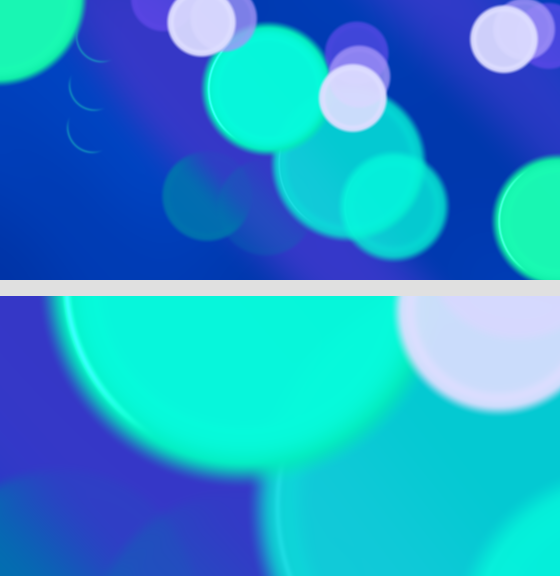
Top: the whole. Bottom: its middle third, enlarged.
Give the GLSL for this background, as a WebGL 1 fragment shader.

```glsl
precision highp float;

uniform vec2 u_resolution;

const float PI = 3.14159;

vec2 hash2(float n) {
    vec3 q = fract(vec3(n) * vec3(0.1031, 0.1030, 0.0973));
    q += dot(q, q.yzx + 33.33);
    return fract((q.xx + q.yz) * q.zy);
}

float valueNoise(vec2 p) {
    vec2 cell = floor(p);
    vec2 f = p - cell;
    f = f * f * (3.0 - 2.0 * f);
    float n = cell.x + cell.y * 57.0;
    float low = mix(hash2(n).x, hash2(n + 1.0).x, f.x);
    float high = mix(hash2(n + 57.0).x, hash2(n + 58.0).x, f.x);
    return mix(low, high, f.y);
}

// Bell-shaped line around a given radius
float ring(float dist, float radius, float width) {
    float x = (dist - radius) / width;
    return exp(-x * x);
}

// Soft translucent disc, slightly denser near its rim
vec3 paintDisc(vec3 base, vec2 q, float radius, float blur, vec3 tint, float alpha) {
    float dist = length(q);
    float body = 1.0 - smoothstep(radius - blur, radius + blur, dist);
    float rim = ring(dist, radius - 2.0 * blur, blur);
    return mix(base, tint, body * min(alpha * (1.0 + 0.08 * rim), 1.0));
}

// Blue field with broad violet bands falling to the right
vec3 backdrop(vec2 p) {
    float along = dot(p, vec2(0.66, -0.75));
    float across = dot(p, vec2(0.75, 0.66));
    float drift = valueNoise(vec2(along * 1.1, across * 2.2) + 7.0);
    float glow = valueNoise(vec2(along * 1.4, across * 3.0) + 21.0);
    float band = 0.5 + 0.5 * cos(2.0 * PI * (across - 0.95) / 0.9);
    float violet = smoothstep(0.25, 1.1, band + 0.6 * (drift - 0.5));
    violet *= smoothstep(0.4, 0.9, across);
    vec3 blue = mix(vec3(0.0, 0.19, 0.63), vec3(0.0, 0.27, 0.77), glow);
    return mix(blue, vec3(0.26, 0.22, 0.81), 0.8 * violet);
}

// Dim half-lit discs, fading toward the upper right
vec3 paintDimDiscs(vec3 color, vec2 p, float aspect) {
    for (int n = 0; n < 2; n++) {
        float i = float(n);
        vec2 q = p - vec2((0.37 + 0.105 * i) * aspect, 0.30 - 0.04 * i);
        float fade = 1.0 - smoothstep(-0.03, 0.11, dot(q, vec2(0.75, 0.66)));
        float alpha = mix(0.85, 0.3, i) * mix(0.12, 1.0, fade);
        color = paintDisc(color, q, 0.16 + 0.012 * i, 0.01, vec3(0.0, 0.46, 0.68), alpha);
    }
    return color;
}

// Thin stray crescents of light
vec3 paintCrescents(vec3 color, vec2 p, float aspect) {
    for (int n = 0; n < 3; n++) {
        float i = float(n);
        vec2 center = vec2((0.185 - 0.01 * i) * aspect, 0.86 - 0.15 * i);
        vec2 q = p - center - 0.03 * (hash2(i + 3.0) - 0.5);
        float side = smoothstep(0.3, 0.9, dot(normalize(q + 1e-4), vec2(-0.7, -0.7)));
        color = mix(color, vec3(0.1, 0.7, 0.75), 0.5 * side * ring(length(q), 0.09, 0.005));
    }
    return color;
}

// Large aqua discs gathered along a falling diagonal, front ones last
vec3 paintAquaDiscs(vec3 color, vec2 p, float aspect) {
    for (int n = 0; n < 5; n++) {
        float i = 4.0 - float(n);
        float u = i * 0.5 - 1.0;
        float bulge = 1.0 - u * u;
        vec2 center = vec2(0.5 + 0.5 * u * mix(1.0, u * u, 0.75) + 0.12 * bulge,
                           0.6 - 0.4 * u - 0.17 * bulge);
        vec2 jitter = 0.03 * (hash2(i + 11.0) - 0.5);
        vec2 q = p - center * vec2(aspect, 1.0) - jitter;
        float radius = 0.24 + 0.03 * cos(PI * i) - 0.04 * u;
        float solid = smoothstep(0.1, 0.5, abs(u - 0.25));
        float dist = length(q);
        vec3 tint = mix(vec3(0.02, 0.98, 0.87), vec3(0.1, 0.98, 0.7), u * u * u * u);
        tint = mix(tint, vec3(0.0, 0.85, 0.6), 0.5 * solid * ring(dist, radius, 0.025));
        float arc = ring(dist, radius * 0.92, 0.004) * smoothstep(0.1, 0.2, -q.x);
        tint += 0.2 * solid * arc;
        color = paintDisc(color, q, radius, 0.017, tint, mix(0.64, 0.98, solid));
    }
    return color;
}

// Clusters of small discs, from violet at the back to near white in front
vec3 paintLilacClusters(vec3 color, vec2 p, float aspect) {
    for (int c = 0; c < 3; c++) {
        float cluster = float(c);
        vec2 center = vec2((0.36 + 0.27 * cluster) * aspect,
                           0.80 + 0.12 * cos(PI * cluster) - 0.03 * cluster);
        for (int k = 0; k < 3; k++) {
            float front = float(k) * 0.5;
            vec2 rnd = hash2(cluster * 3.0 + float(k) + 40.0);
            float angle = mix(0.0, 2.6, rnd.x);
            float reach = 0.16 * (1.0 - front);
            vec2 q = p - center - reach * vec2(cos(angle), sin(angle));
            vec3 tint = mix(vec3(0.42, 0.30, 0.95), vec3(0.87, 0.87, 1.0), front);
            color = paintDisc(color, q, 0.11 + 0.012 * rnd.y, 0.008, tint, mix(0.6, 0.91, front));
        }
    }
    return color;
}

void main() {
    vec2 p = gl_FragCoord.xy / u_resolution.y;
    float aspect = u_resolution.x / u_resolution.y;
    vec3 color = backdrop(p);
    color = paintDimDiscs(color, p, aspect);
    color = paintCrescents(color, p, aspect);
    color = paintAquaDiscs(color, p, aspect);
    color = paintLilacClusters(color, p, aspect);
    gl_FragColor = vec4(clamp(color, 0.0, 1.0), 1.0);
}
```
